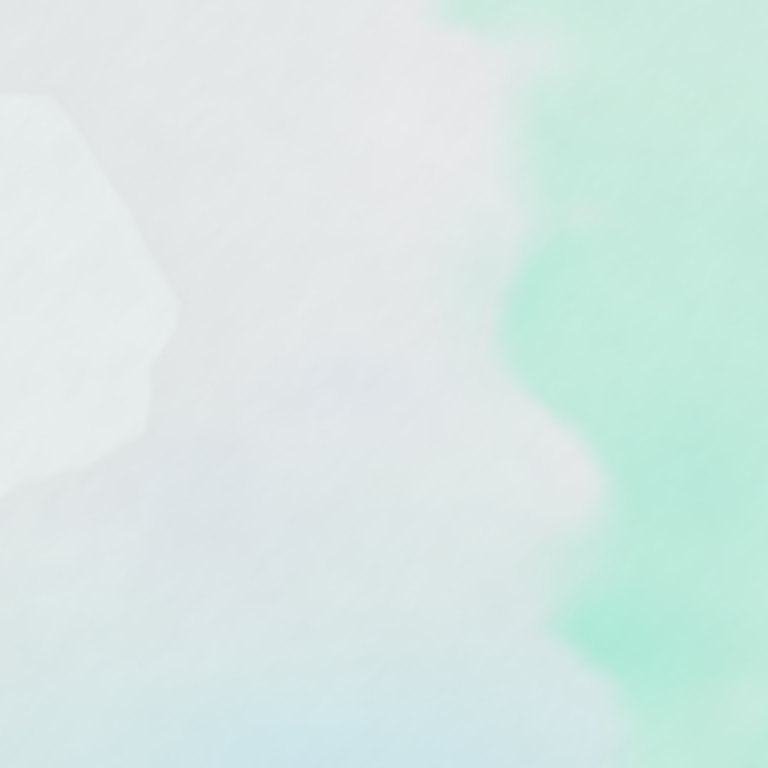
Give the GLSL for this background, as a WebGL 1 fragment shader.

```glsl
precision highp float;

uniform vec2 u_resolution;

// Pigments
const vec3 PAPER = vec3(0.890, 0.906, 0.908);
const vec3 ROSE_GREY = vec3(0.906, 0.910, 0.916);
const vec3 WHITE_WASH = vec3(0.900, 0.922, 0.922);
const vec3 LAVENDER = vec3(0.860, 0.888, 0.908);
const vec3 SEA_GREY = vec3(0.842, 0.904, 0.898);
const vec3 SKY = vec3(0.795, 0.896, 0.916);
const vec3 MINT = vec3(0.765, 0.918, 0.866);
const vec3 PALE_MINT = vec3(0.800, 0.918, 0.875);
const vec3 DEEP_MINT = vec3(0.676, 0.912, 0.840);

// Texture
const float WARP = 0.075;
const float GRAIN = 0.014;
const float MOTTLE = 0.016;

float hash(vec2 p) {
  return fract(sin(dot(p, vec2(127.1, 311.7))) * 43758.5453);
}

float noise(vec2 p) {
  vec2 i = floor(p);
  vec2 f = fract(p);
  f = f * f * (3.0 - 2.0 * f);
  return mix(mix(hash(i), hash(i + vec2(1.0, 0.0)), f.x),
             mix(hash(i + vec2(0.0, 1.0)), hash(i + 1.0), f.x), f.y);
}

float fbm(vec2 p) {
  float sum = 0.0;
  float amplitude = 0.5;
  for (int i = 0; i < 5; i++) {
    sum += amplitude * noise(p);
    p = mat2(1.6, 1.2, -1.2, 1.6) * p + 7.3;
    amplitude *= 0.5;
  }
  return sum;
}

float bump(float x, float centre, float width) {
  float d = (x - centre) / width;
  return exp(-d * d);
}

// Soft elliptical pool of pigment
float pool(vec2 p, vec2 centre, vec2 radius) {
  vec2 d = (p - centre) / radius;
  return exp(-dot(d, d));
}

// Left border of the mint wash at a given height
float mintEdge(float y) {
  float edge = 0.658 + 0.145 * (1.0 - smoothstep(0.35, 0.53, y));
  edge -= 0.085 * bump(y, 0.16, 0.05);
  edge -= 0.055 * bump(y, 0.25, 0.07);
  edge -= 0.095 * bump(y, 0.98, 0.055);
  return edge - 0.02 * bump(y, 0.0, 0.06);
}

// Signed distance to the pale patch at the left
float patchDistance(vec2 p) {
  float d = dot(p, vec2(0.844, 0.536)) - 0.525;
  d = max(d, dot(p, vec2(0.96, -0.28)) - 0.057 + 0.02 * bump(p.y, 0.52, 0.03));
  d = max(d, dot(p, vec2(0.385, -0.923)) + 0.328);
  return max(d, p.y - 0.88);
}

vec3 greyWash(vec2 p, vec2 q) {
  vec3 color = mix(PAPER, ROSE_GREY, 0.8 * pool(q, vec2(0.56, 0.86), vec2(0.16, 0.30)));
  color = mix(color, ROSE_GREY, 0.4 * pool(q, vec2(0.12, 0.34), vec2(0.14, 0.06)));
  color = mix(color, SEA_GREY, 0.9 * (1.0 - smoothstep(0.08, 0.52, q.y - 0.12 * (q.x - 0.4))));
  color = mix(color, LAVENDER, 0.6 * pool(q, vec2(0.48, 0.49), vec2(0.13, 0.055)));
  color = mix(color, LAVENDER, 0.65 * pool(q, vec2(0.28, 0.32), vec2(0.15, 0.13)));
  color = mix(color, ROSE_GREY, 0.5 * pool(q, vec2(0.76, 0.39), vec2(0.06, 0.08)));
  color = mix(color, SKY, 0.95 * pool(q, vec2(0.46, -0.03), vec2(0.38, 0.14)));

  // Pale patch with a faint dried rim
  float d = patchDistance(mix(p, q, 0.6));
  color -= 0.010 * smoothstep(-0.004, 0.008, d) * exp(-max(d, 0.0) * 25.0);
  return mix(color, WHITE_WASH, 1.0 - smoothstep(-0.008, 0.007, d));
}

vec3 mintWash(vec2 q) {
  vec3 color = mix(MINT, PALE_MINT, smoothstep(0.65, 0.95, q.y));
  color = mix(color, DEEP_MINT, 0.45 * pool(q, vec2(0.90, 0.36), vec2(0.16, 0.14)));
  color = mix(color, DEEP_MINT, 0.50 * pool(q, vec2(0.68, 0.62), vec2(0.055, 0.07)));
  color = mix(color, DEEP_MINT, 0.90 * pool(q, vec2(0.81, 0.16), vec2(0.13, 0.075)));
  color = mix(color, DEEP_MINT, 0.40 * pool(q, vec2(1.0, 0.02), vec2(0.06, 0.08)));
  return mix(color, PALE_MINT, 0.6 * pool(q, vec2(0.96, 0.09), vec2(0.05, 0.04)));
}

void main() {
  vec2 p = gl_FragCoord.xy / u_resolution;
  vec2 drift = vec2(fbm(p * 7.0 + 3.1), fbm(p * 7.0 + 19.7)) - 0.48;
  vec2 q = p + WARP * drift;

  // Mint bleeding into the grey, softer in the wetter areas
  float wet = 0.035 + 0.07 * bump(p.y, 0.27, 0.06) + 0.03 * bump(p.y, 0.78, 0.10);
  float mint = smoothstep(-wet, wet, q.x - mintEdge(q.y) - 0.012);
  mint *= 1.0 - 0.70 * pool(q, vec2(0.68, 0.91), vec2(0.07, 0.045));
  mint *= 1.0 - 0.35 * pool(q, vec2(0.74, 0.71), vec2(0.05, 0.025));
  float veil = 0.30 * pool(q, vec2(0.63, 0.64), vec2(0.055, 0.10));
  veil += 0.25 * pool(q, vec2(0.70, 0.50), vec2(0.06, 0.04));
  mint = max(mint, veil);
  vec3 color = mix(greyWash(p, q), mintWash(q), mint);

  // Cloudy mottling and slanted paper fibres
  vec2 fibre = vec2(p.x + p.y, p.y - p.x) * 0.7071;
  color += MOTTLE * (fbm(p * 14.0) - 0.48);
  color += GRAIN * (fbm(fibre * vec2(32.0, 75.0)) - 0.48);
  gl_FragColor = vec4(clamp(color, 0.0, 1.0), 1.0);
}
```
